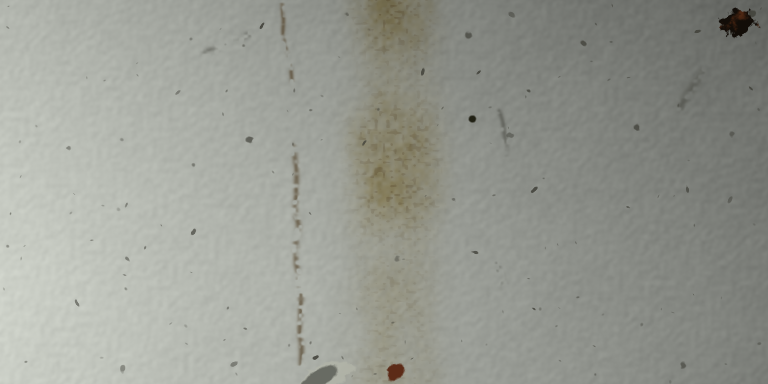
This texture is drawn by a Shadertoy shader. Its source:

```glsl
// Weathered off-white painted panel with rust stains, thin streaks, specks and chips.
#define LIGHT_LEFT 0.815
#define LIGHT_RIGHT 0.495
#define TOP_SHADE 0.11
#define PAINT_TINT vec3(0.98, 1.0, 0.958)
#define STAIN_TINT vec3(0.84, 0.77, 0.58)
#define RUST vec3(0.30, 0.23, 0.13)
#define DIRT vec3(0.25, 0.25, 0.22)
#define GRAIN 0.035
#define SOFT 0.003

vec2 hash22(vec2 p) {
    vec3 q = fract(p.xyx * vec3(0.1031, 0.1030, 0.0973));
    q += dot(q, q.yzx + 33.33);
    return fract((q.xx + q.yz) * q.zy);
}

float noise(vec2 p) {
    vec2 i = floor(p), f = fract(p);
    f = f * f * (3.0 - 2.0 * f);
    float low = mix(hash22(i).x, hash22(i + vec2(1, 0)).x, f.x);
    float high = mix(hash22(i + vec2(0, 1)).x, hash22(i + vec2(1, 1)).x, f.x);
    return mix(low, high, f.y);
}

float fbm(vec2 p) {
    float sum = 0.0, amp = 0.5;
    for (int i = 0; i < 4; i++) {
        sum += amp * noise(p);
        p = p * 2.03 + 17.0;
        amp *= 0.5;
    }
    return sum / 0.9375;
}

vec2 rotate(vec2 p, float a) {
    float c = cos(a), s = sin(a);
    return vec2(c * p.x + s * p.y, c * p.y - s * p.x);
}

float edge(float d) {
    float w = max(SOFT, 0.7 / iResolution.y);
    return 1.0 - smoothstep(-w, w, d);
}

// One randomly turned, stretched fleck in some cells of a grid
float specks(vec2 p, float cells, float chance, float size) {
    vec2 id = floor(p * cells);
    vec2 place = hash22(id + 5.0), kind = hash22(id + 71.0), form = hash22(id + 133.0);
    vec2 d = rotate(p - (id + 0.2 + 0.6 * place) / cells, 3.14 * form.x);
    d.y *= 1.0 + 1.6 * form.y;
    float radius = size * (0.45 + 0.55 * kind.y);
    float ragged = 0.5 * size * (noise(p * 150.0) - 0.5);
    return step(kind.x, chance) * edge(length(d) + ragged - radius) * (0.45 + 0.55 * place.x);
}

// Broken, grainy line from a to b
float streak(vec2 p, vec2 a, vec2 b, float width) {
    p.x += 0.012 * (noise(p * vec2(8.0, 22.0)) - 0.5);
    vec2 ab = b - a;
    float t = clamp(dot(p - a, ab) / dot(ab, ab), 0.0, 1.0);
    float d = length(p - a - ab * t);
    float broken = smoothstep(0.35, 0.7, 0.5 * noise(p * 26.0) + 0.5 * noise(p * 95.0));
    return exp(-d * d / (width * width)) * broken;
}

// Ragged ellipse
float chip(vec2 p, vec2 center, vec2 radii, float angle, float rough) {
    vec2 q = rotate(p - center, angle) / radii;
    float d = length(q) - 1.0 + rough * (fbm(p * 50.0) - 0.5);
    return edge(d * min(radii.x, radii.y));
}

// Vertical rust band, strongest at the top and around the middle
float rustBand(vec2 p) {
    float x = p.x - 1.03 - 0.05 * (fbm(p * 5.0) - 0.5);
    float across = exp(-pow(abs(x) / 0.105, 3.0));
    float along = 0.3 + 0.6 * smoothstep(0.82, 0.98, p.y)
                + 0.6 * smoothstep(0.33, 0.52, p.y) * (1.0 - smoothstep(0.6, 0.8, p.y));
    return across * along * (0.35 + 1.1 * fbm(p * vec2(14.0, 8.0)));
}

void mainImage(out vec4 fragColor, in vec2 fragCoord) {
    vec2 p = fragCoord / iResolution.y;
    float across = fragCoord.x / iResolution.x;

    // Uneven light and bumpy paint
    float light = mix(LIGHT_LEFT, LIGHT_RIGHT, across) - TOP_SHADE * p.y * p.y;
    light += 0.03 * (fbm(p * 4.0) - 0.5) + GRAIN * (fbm(p * 60.0) - 0.5);
    light += GRAIN * (noise(p * 75.0) - noise(p * 75.0 + vec2(0.4, -0.4)));
    vec3 col = light * PAINT_TINT;

    // Rust stain with darker pores
    float stain = rustBand(p);
    float pores = smoothstep(0.62, 0.9, noise(p * vec2(100.0, 130.0)));
    col *= mix(vec3(1.0), STAIN_TINT, clamp(stain * (0.7 + 0.5 * noise(p * 90.0)), 0.0, 1.0));
    col = mix(col, RUST, 0.3 * pores * clamp(stain, 0.0, 1.0));

    // Thin runs and faint smears
    float runs = streak(p, vec2(0.73, 1.0), vec2(0.76, 0.78), 0.006)
               + streak(p, vec2(0.765, 0.62), vec2(0.785, 0.05), 0.008);
    float smears = streak(p, vec2(0.53, 0.86), vec2(0.65, 0.91), 0.009)
                 + streak(p, vec2(1.77, 0.72), vec2(1.83, 0.81), 0.012)
                 + streak(p, vec2(1.30, 0.71), vec2(1.325, 0.60), 0.007)
                 + streak(p, vec2(1.297, 0.31), vec2(1.31, 0.26), 0.010);
    col = mix(col, RUST, 0.6 * min(runs, 1.0));
    col = mix(col, DIRT, 0.45 * min(smears, 1.0));

    // Scattered dirt
    col = mix(col, DIRT, 0.9 * specks(p, 7.0, 0.36, 0.010));
    col = mix(col, DIRT, 0.55 * specks(p + 3.7, 23.0, 0.10, 0.0045));

    // Dent with a pale rim, then loose chips
    col = mix(col, vec3(0.70, 0.71, 0.66), 0.75 * chip(p, vec2(0.845, 0.015), vec2(0.075, 0.034), 0.4, 0.7));
    col = mix(col, vec3(0.36, 0.37, 0.34), 0.85 * chip(p, vec2(0.83, 0.015), vec2(0.055, 0.020), 0.5, 0.6));
    vec3 flake = mix(vec3(0.07, 0.05, 0.03), vec3(0.30, 0.15, 0.07), smoothstep(0.5, 0.8, fbm(p * 45.0)));
    col = mix(col, flake, chip(p, vec2(1.915, 0.942), vec2(0.052, 0.028), 0.1, 1.6));
    col = mix(col, vec3(0.36, 0.17, 0.09), chip(p, vec2(1.032, 0.032), vec2(0.026, 0.018), 0.5, 0.9));
    col = mix(col, vec3(0.13, 0.13, 0.08), chip(p, vec2(1.23, 0.69), vec2(0.009), 0.0, 0.4));

    fragColor = vec4(clamp(col, 0.0, 1.0), 1.0);
}
```
